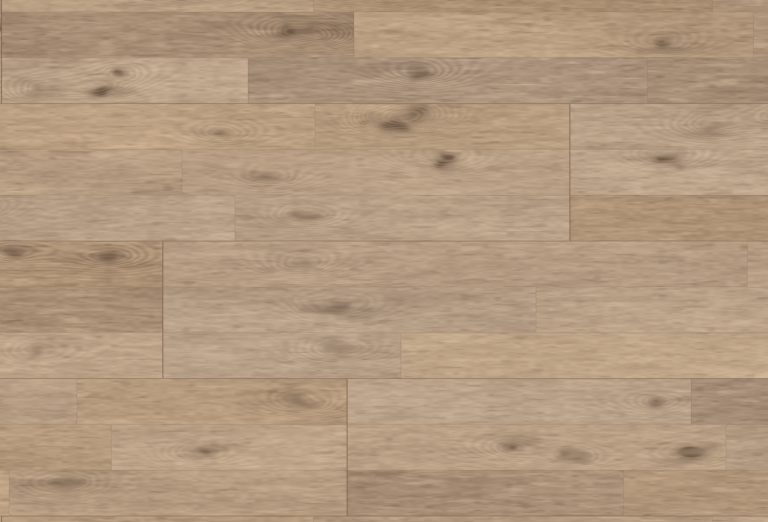
This texture is drawn by a Shadertoy shader. Its source:

```glsl
// Oak plank floor: boards of three rows, each row cut into staggered strips.
// Each strip gets a hashed tone, stretched-noise grain and a few knots that
// bend a height field whose contours form the growth rings.

const float ROW_HEIGHT = 0.0878;    // share of canvas height
const float TOP_OFFSET = 0.0650;    // part of the first row above the canvas
const vec4 BOARD_JOINT = vec4(0.002, 0.742, 0.212, 0.452);  // share of width
const vec4 STRIP_PITCH = vec4(0.52, 0.80, 1.00, 0.80);
const vec3 STRIP_JOINT[4] = vec3[4](
    vec3(0.408, 0.461, 0.323), vec3(0.410, 0.237, 0.306),
    vec3(0.973, 0.698, 0.522), vec3(0.100, 0.145, 0.012));

const vec3 DARK_OAK = vec3(0.60, 0.50, 0.41);
const vec3 LIGHT_OAK = vec3(0.765, 0.665, 0.555);
const vec3 KNOT_BROWN = vec3(0.40, 0.32, 0.255);
const vec3 SEAM_BROWN = vec3(0.47, 0.37, 0.28);
const float DARK_SHARE = 0.24;      // share of strips that are dark
const float KNOT_CHANCE = 0.50;
const float RING_COUNT = 36.0;
const float SEAM_WIDTH = 0.0011;    // half width, share of canvas height
const int SAMPLES = 2;              // antialiasing grid per side

float hash(vec2 p) {
    vec3 a = fract(p.xyx * 0.1031);
    a += dot(a, a.yzx + 33.33);
    return fract((a.x + a.y) * a.z);
}

float noise(vec2 p) {
    vec2 i = floor(p), f = fract(p);
    f = f * f * (3.0 - 2.0 * f);
    return mix(mix(hash(i), hash(i + vec2(1, 0)), f.x),
               mix(hash(i + vec2(0, 1)), hash(i + vec2(1, 1)), f.x), f.y);
}

float signedNoise(vec2 p) { return noise(p) - 0.5; }

// Wood of one strip; span holds its left and right ends, top its upper edge
vec3 wood(vec2 p, vec2 id, vec2 span, float top) {
    vec2 q = p + 40.0 * vec2(hash(id + 3.1), hash(id + 8.7));
    float isDark = step(hash(id + 21.3), DARK_SHARE);
    float tone = mix(0.74, 0.38, isDark) + 0.22 * (hash(id + 5.9) - 0.5);

    // Knots: a dark core inside a broad bump of the ring field
    float rings = p.y / ROW_HEIGHT + 1.1 * noise(q * vec2(2.2, 9.0));
    float core = 0.0, figure = 0.0;
    vec2 wobble = vec2(signedNoise(q * vec2(28, 70)),
                       signedNoise(q * vec2(24, 60) + 17.0));
    for (int k = 0; k < 3; k++) {
        vec2 seed = id + 11.7 * float(k + 1);
        float present = step(hash(seed), KNOT_CHANCE);
        vec2 center = vec2(mix(span.x, span.y, 0.08 + 0.84 * hash(seed + 1.3)),
                           top - ROW_HEIGHT * (0.2 + 0.6 * hash(seed + 2.9)));
        float size = mix(0.45, 1.1, hash(seed + 4.3));
        vec2 d = (p - center) / (size * vec2(0.032, 0.015)) + 1.3 * wobble;
        float r2 = dot(d, d);
        core = max(core, present * exp(-1.1 * r2) * mix(0.25, 1.0, hash(seed + 6.1)));
        vec2 broad = (p - center) / vec2(0.11, 0.032);
        float bump = present * exp(-dot(broad, broad));
        rings += 0.9 * bump + 0.35 * present * exp(-0.2 * r2);
        figure = max(figure, bump);
    }

    // Growth rings, broad patches, streaks and fine pores
    float contour = sin(RING_COUNT * rings + 2.5 * noise(q * vec2(18, 50)));
    float figured = 0.25 * noise(q * vec2(3, 12)) + 0.75 * figure;
    tone += contour * figured * mix(0.17, 0.27, isDark);
    tone += 0.34 * signedNoise(q * vec2(3.5, 15.0));
    tone += 0.26 * signedNoise(q * vec2(9, 75));
    tone += 0.34 * signedNoise(q * vec2(24, 190));
    tone += 0.34 * signedNoise(q * vec2(75, 340));
    float pores = smoothstep(0.74, 0.95, noise(q * vec2(32, 230) + 9.0));
    tone -= 0.28 * pores;
    float lime = smoothstep(0.72, 0.95, noise(q * vec2(20, 170) + 31.0));
    tone += 0.22 * lime * (0.4 + isDark);

    vec3 color = mix(DARK_OAK, LIGHT_OAK, tone);
    color *= 1.0 + (hash(id + 14.9) - 0.5) * vec3(0.025, 0.0, -0.05);
    float smudge = smoothstep(0.62, 0.9, noise(q * vec2(11, 48) + 5.0)) * figure;
    float stain = clamp(core * (0.8 + 0.25 * contour) + 0.3 * smudge, 0.0, 0.9);
    return mix(color, KNOT_BROWN, stain);
}

float seam(float distance) {
    return 1.0 - smoothstep(0.4 * SEAM_WIDTH, 1.6 * SEAM_WIDTH, abs(distance));
}

vec3 planks(vec2 uv, float aspect) {
    // Find the row, the board and the strip
    float rowPos = (1.0 - uv.y + TOP_OFFSET) / ROW_HEIGHT;
    float row = floor(rowPos);
    int board = int(mod(floor(row / 3.0), 4.0));
    float boardX = BOARD_JOINT[board], pitch = STRIP_PITCH[board];
    float joint = STRIP_JOINT[board][int(mod(row, 3.0))];
    float side = step(boardX, uv.x);
    float strip = floor((uv.x - joint) / pitch);
    vec2 span = joint + pitch * vec2(strip, strip + 1.0);
    span = side > 0.5 ? max(span, vec2(boardX)) : min(span, vec2(boardX));

    vec2 id = vec2(row * 3.0 + 1.0, strip * 5.0 + side * 17.0 + 30.0);
    float top = 1.0 + TOP_OFFSET - row * ROW_HEIGHT;
    vec3 color = wood(uv * vec2(aspect, 1.0), id, span * aspect, top);

    // Faint lines between strips, stronger ones between boards
    float nearRow = floor(rowPos + 0.5);
    float rowSeam = seam((rowPos - nearRow) * ROW_HEIGHT);
    float boardEdge = 1.0 - step(0.5, mod(nearRow, 3.0));
    float stripSeam = seam(min(uv.x - span.x, span.y - uv.x) * aspect);
    float boardSeam = seam((uv.x - boardX) * aspect);
    float line = max(rowSeam * mix(0.14, 0.42, boardEdge), 0.14 * stripSeam);
    return mix(color, SEAM_BROWN, max(line, 0.65 * boardSeam));
}

void mainImage(out vec4 fragColor, in vec2 fragCoord) {
    vec3 sum = vec3(0.0);
    for (int i = 0; i < SAMPLES * SAMPLES; i++) {
        vec2 cell = vec2(i % SAMPLES, i / SAMPLES) + 0.5;
        vec2 uv = (fragCoord - 0.5 + cell / float(SAMPLES)) / iResolution.xy;
        sum += planks(uv, iResolution.x / iResolution.y);
    }
    fragColor = vec4(sum / float(SAMPLES * SAMPLES), 1.0);
}
```
